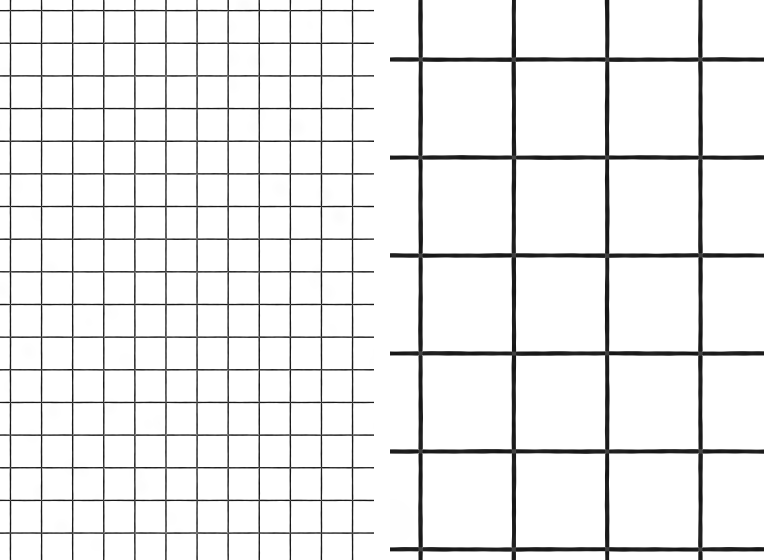
Left, the full canvas; right, a detail of the centre.
This pattern is drawn by a WebGL 2 fragment shader. Its source:

```glsl
#version 300 es
precision highp float;
// Thin, slightly worn black ink grid of near-square cells on white paper.

uniform vec2 u_resolution;
out vec4 fragColor;

// Positions are fractions of the canvas; widths are fractions of its height.
const vec2  CELL_SIZE      = vec2(0.08315, 0.05831);
const vec2  FIRST_LINE     = vec2(0.0280, 0.0481);
const float LINE_WIDTH     = 0.00246;
const float WIDTH_WEAR     = 0.08;    // relative change along a line
const float LINE_WOBBLE    = 0.00012; // sideways drift of the ink
const float INK_WEAR       = 0.06;
const float CROSSING_FADE  = 0.18;    // lighter ink where lines meet
const float SMUDGE_DENSITY = 14.0;
const float SMUDGE_DEPTH   = 0.012;
const vec3  PAPER_COLOR    = vec3(1.0);
const vec3  INK_COLOR      = vec3(0.08);

float hash(vec2 p) {
    p = fract(p * vec2(0.1031, 0.1137));
    p += dot(p, p.yx + 33.33);
    return fract((p.x + p.y) * p.x * 91.7);
}

// Layered sines in -1..1, different for every line.
float waver(float along, float seed) {
    return 0.5 * sin(along * 61.0 + seed * 2.7)
         + 0.3 * sin(along * 173.0 + seed * 5.1)
         + 0.2 * sin(along * 419.0 + seed * 9.3);
}

// Cellular noise: distance to the nearest scattered point.
float cellular(vec2 p) {
    vec2 cell = floor(p);
    float nearest = 2.0;
    for (int y = -1; y <= 1; y++) {
        for (int x = -1; x <= 1; x++) {
            vec2 id = cell + vec2(x, y);
            vec2 point = id + vec2(hash(id + 17.0), hash(id + 59.0));
            nearest = min(nearest, length(p - point));
        }
    }
    return nearest;
}

// Share of a pixel covered by a band, so thin lines keep their weight.
float bandCoverage(float dist, float halfWidth, float pixel) {
    float lo = max(dist - 0.5 * pixel, -halfWidth);
    float hi = min(dist + 0.5 * pixel, halfWidth);
    return clamp((hi - lo) / pixel, 0.0, 1.0);
}

// Ink of the line nearest to a signed offset.
float inkLine(float offset, float along, float seed, float pixel) {
    float dist = offset + LINE_WOBBLE * waver(along, seed);
    float width = LINE_WIDTH * (1.0 + WIDTH_WEAR * waver(along * 1.7, seed + 4.0));
    float strength = 1.0 - INK_WEAR * (0.5 + 0.5 * waver(along * 2.3, seed + 8.0));
    return strength * bandCoverage(dist, 0.5 * width, pixel);
}

void main() {
    vec2 uv = gl_FragCoord.xy / u_resolution;
    vec2 pos = gl_FragCoord.xy / u_resolution.y;
    float pixel = 1.0 / u_resolution.y;

    // Nearest grid line on each axis
    vec2 grid = (uv - FIRST_LINE) / CELL_SIZE;
    vec2 lineId = floor(grid + 0.5);
    vec2 offset = (grid - lineId) * CELL_SIZE * u_resolution / u_resolution.y;

    // Both line directions, with paler crossings
    float upright = inkLine(offset.x, pos.y, lineId.x, pixel);
    float level = inkLine(offset.y, pos.x, lineId.y + 31.0, pixel);
    float ink = max(upright, level) - CROSSING_FADE * upright * level;

    // Sparse, faint paper smudges
    float spot = 1.0 - smoothstep(0.05, 0.3, cellular(pos * SMUDGE_DENSITY));
    float patchy = smoothstep(0.2, 0.8, waver(pos.x * 0.16 + pos.y * 0.07, 2.0));
    vec3 paper = PAPER_COLOR - SMUDGE_DEPTH * spot * patchy;

    fragColor = vec4(mix(paper, INK_COLOR, ink), 1.0);
}
```
